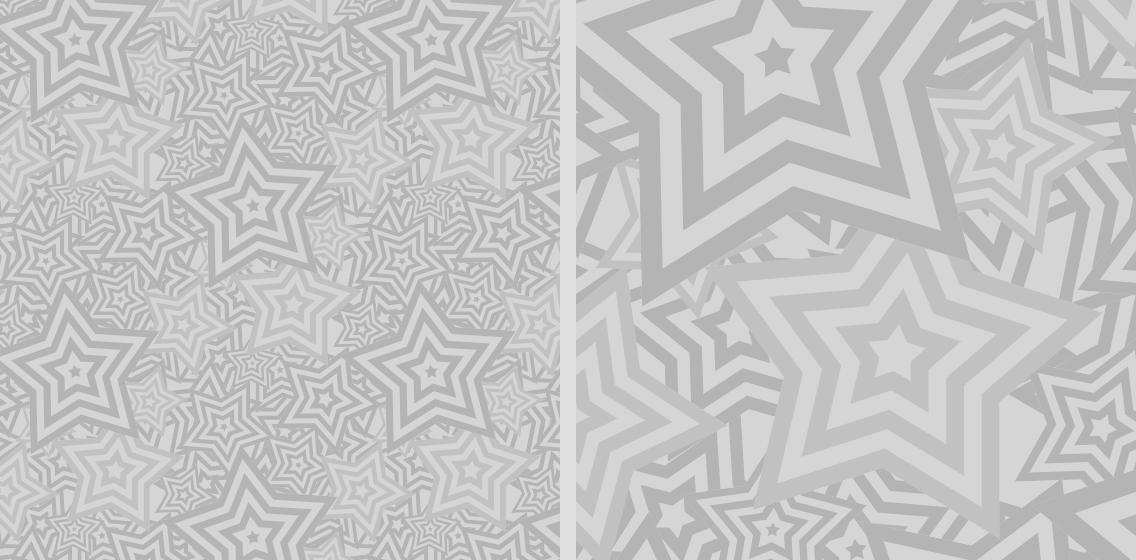
Left: the whole. Right: its middle third, enlarged.
This pattern is drawn by a Shadertoy shader. Its source:

```glsl
// Overlapping five-pointed stars, each made of nested light and grey bands.
// Three layers of stars are spread over a diagonal repeat lattice and painted
// from back to front; each layer spaces its stars evenly, then jitters them.

const float PI = 3.14159265;
const vec2 HALF_TILE = vec2(0.318, 0.296);   // half width and height of the repeat
const float NOTCH_RATIO = 0.54;              // inner radius over outer radius

const vec3 LIGHT_GREY = vec3(0.835);
const vec3 DARK_GREY = vec3(0.705);
const vec3 PALE_GREY = vec3(0.755);

vec3 hash3(vec2 p) {
    vec3 q = fract(vec3(p.xyx) * vec3(0.1031, 0.1030, 0.0973));
    q += dot(q, q.yxz + 33.33);
    return fract((q.xxy + q.yzz) * q.zyx);
}

// Conversion between canvas units and the two diagonal lattice axes.
vec2 toLattice(vec2 p) {
    vec2 s = p / HALF_TILE;
    return 0.5 * vec2(s.x + s.y, s.y - s.x);
}

vec2 fromLattice(vec2 c) {
    return vec2(c.x - c.y, c.x + c.y) * HALF_TILE;
}

// Distance to the edge line of a star: x is measured from the centre,
// y is the distance between the centre and the edge line itself.
vec2 starEdge(vec2 p, float radius, float turn) {
    float sector = PI / 5.0;
    float angle = abs(mod(atan(p.y, p.x) - turn + sector, 2.0 * sector) - sector);
    vec2 folded = length(p) * vec2(cos(angle), sin(angle));
    vec2 notch = NOTCH_RATIO * vec2(cos(sector), sin(sector));
    vec2 normal = normalize(vec2(notch.y, 1.0 - notch.x));
    return vec2(dot(folded, normal), radius * normal.x);
}

// Paints one banded star over the colour below it.
vec3 paintStar(vec3 below, vec2 p, float radius, float turn,
               float bands, vec3 ink, float pixel) {
    vec2 edge = starEdge(p, radius, turn);
    float bandWidth = edge.y / bands;
    float band = (edge.y - edge.x) / bandWidth;
    float stripe = 0.5 - abs(mod(band + 0.5, 2.0) - 1.0);
    float inked = clamp(stripe * bandWidth / pixel + 0.5, 0.0, 1.0);
    float cover = clamp((edge.y - edge.x) / pixel + 0.5, 0.0, 1.0);
    return mix(below, mix(LIGHT_GREY, ink, inked), cover);
}

// Spreads count stars over the tile; later stars are larger and on top.
vec3 paintLayer(vec3 color, vec2 p, int count, float stride, vec2 origin,
                vec2 radiusRange, vec3 oddInk, float seed, float pixel) {
    vec2 cell = toLattice(p);
    for (int i = 0; i < count; i++) {
        float k = float(i);
        vec3 rnd = hash3(vec2(k + 1.7, seed));
        vec2 center = origin + k * vec2(1.0, stride) / float(count);
        center += 0.07 * (rnd.xy - 0.5);
        vec2 offset = cell - center;
        offset -= floor(offset + 0.5);

        float growth = k / float(count - 1);
        float radius = mix(radiusRange.x, radiusRange.y, growth * growth * growth);
        float turn = PI / 10.0 + 0.9 * (rnd.z - 0.6);
        float bands = i % 4 == 0 ? 6.5 : 5.85;   // dark or light centre
        vec3 ink = i % 2 == 1 ? oddInk : DARK_GREY;
        color = paintStar(color, fromLattice(offset), radius, turn, bands, ink, pixel);
    }
    return color;
}

void mainImage(out vec4 fragColor, in vec2 fragCoord) {
    vec2 p = fragCoord / iResolution.y;
    float pixel = 1.0 / iResolution.y;

    // Back: a dense bed of dark stars.
    vec3 color = paintLayer(LIGHT_GREY, p, 13, 5.0, vec2(0.08, 0.22),
                            vec2(0.088, 0.105), DARK_GREY, 3.0, pixel);
    // Middle: small stars in the gaps between the large ones.
    color = paintLayer(color, p, 5, 2.0, vec2(0.31, 0.86),
                       vec2(0.058, 0.082), PALE_GREY, 11.0, pixel);
    // Front: large stars, with the largest on top.
    color = paintLayer(color, p, 5, 2.0, vec2(0.01, 0.76),
                       vec2(0.095, 0.168), PALE_GREY, 23.0, pixel);

    fragColor = vec4(color, 1.0);
}
```
